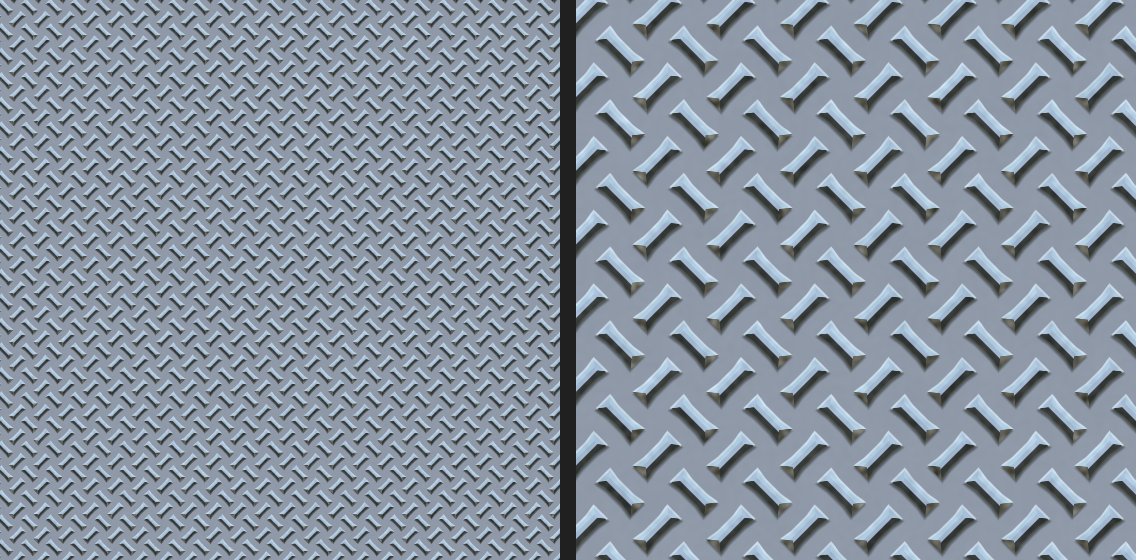
Left: the whole. Right: its middle third, enlarged.
Give the GLSL for this texture, as a Shadertoy shader.

```glsl
// Steel tread plate: raised bevelled bars in two alternating diagonal directions.

const float REPEATS = 22.8;                 // cells across the canvas
const vec2 FIRST_BAR = vec2(0.0527, 0.900); // centre of one falling bar
const float HALF_LENGTH = 0.335;            // bar sizes, in cells
const float HALF_WIDTH = 0.112;
const float FLARE = 0.026;

const vec3 STEEL = vec3(0.56, 0.60, 0.66);
const vec3 PALE_BLUE = vec3(0.69, 0.80, 0.88);
const vec3 RIDGE_BLUE = vec3(0.64, 0.72, 0.82);
const vec3 GLINT = vec3(0.82, 0.87, 0.92);
const vec3 OLIVE = vec3(0.36, 0.355, 0.32);
const vec3 DARK = vec3(0.20, 0.22, 0.215);

vec2 hash2(vec2 p) {
    vec3 q = fract(p.xyx * vec3(0.1031, 0.1030, 0.0973));
    q += dot(q, q.yzx + 33.33);
    return fract((q.xx + q.yz) * q.zy);
}

float cornerSlope(vec2 cell, vec2 corner, vec2 f) {
    return dot(hash2(cell + corner) * 2.0 - 1.0, f - corner);
}

float gradientNoise(vec2 p) {
    vec2 cell = floor(p), f = fract(p);
    vec2 s = f * f * (3.0 - 2.0 * f);
    float low = mix(cornerSlope(cell, vec2(0, 0), f), cornerSlope(cell, vec2(1, 0), f), s.x);
    float high = mix(cornerSlope(cell, vec2(0, 1), f), cornerSlope(cell, vec2(1, 1), f), s.x);
    return mix(low, high, s.y);
}

// Half width at a point along the bar; the ends flare slightly.
float halfWidth(float along) {
    return HALF_WIDTH + FLARE * smoothstep(0.12, HALF_LENGTH, abs(along));
}

// Depth inside the bar outline, negative outside.
float barDepth(vec2 q) {
    return min(halfWidth(q.x) - abs(q.y), HALF_LENGTH - abs(q.x));
}

// Bevelled facets: q.x runs down the bar, q.y points to its lit side.
vec3 barColour(vec2 q, float blur, float grain) {
    float width = halfWidth(q.x);
    float side = width - abs(q.y);
    float head = q.x + HALF_LENGTH;
    float tail = HALF_LENGTH - q.x;

    // Long sides and the ridge between them
    vec3 shade = mix(DARK, OLIVE, smoothstep(0.03, 0.0, q.y + width) * 0.7);
    vec3 lit = mix(RIDGE_BLUE, PALE_BLUE, smoothstep(-blur, blur, q.y - 0.035));
    vec3 colour = mix(shade, lit, smoothstep(-blur, blur, q.y + 0.025));

    // Triangular ends: bright above, dull below
    float headFacet = smoothstep(-blur, blur, side - head * 1.1);
    float tailFacet = smoothstep(-blur, blur, side - tail * 1.1);
    colour = mix(colour, mix(RIDGE_BLUE, PALE_BLUE, 0.5), headFacet);
    colour = mix(colour, OLIVE + 0.25 * grain, tailFacet);

    // Thin glint along the upper rim
    float rim = min(width - q.y, head);
    float glint = smoothstep(0.028 + blur, 0.028 - blur, rim);
    colour = mix(colour, GLINT, glint * 0.75 * (1.0 - tailFacet));
    return colour + 0.08 * grain;
}

void mainImage(out vec4 fragColor, in vec2 fragCoord) {
    vec2 uv = fragCoord / iResolution.y;
    vec2 grid = (uv - FIRST_BAR) * REPEATS;
    float blur = 0.7 * REPEATS / iResolution.y;
    float grain = gradientNoise(grid * 9.0);

    // Nearly even base sheet
    vec3 colour = STEEL + 0.012 * gradientNoise(grid * 1.7) + 0.012 * grain;

    // Falling bars, then rising bars mirrored and shifted by half a cell
    for (int i = 0; i < 2; i++) {
        float rising = float(i);
        vec2 place = grid + 0.5 - 0.5 * rising;
        vec2 p = fract(place) - 0.5;
        p.x *= 1.0 - 2.0 * rising;
        vec2 q = vec2(p.x - p.y, p.x + p.y) * 0.7071;

        // Soft contact shadow below the bar
        float shadow = smoothstep(-0.025, 0.03, barDepth(q - vec2(0.018, -0.03)));
        colour = mix(colour, DARK, 0.65 * shadow);

        float tone = hash2(floor(place) + 41.0 * rising + 100.0).x - 0.5;
        float cover = smoothstep(-blur, blur, barDepth(q));
        colour = mix(colour, barColour(q, blur, grain) + 0.025 * tone, cover);
    }
    fragColor = vec4(clamp(colour, 0.0, 1.0), 1.0);
}
```
